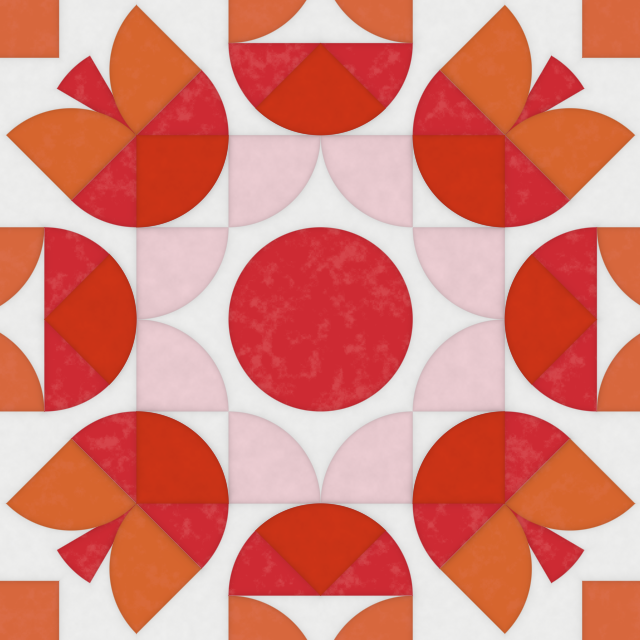
This pattern is drawn by a Shadertoy shader. Its source:

```glsl
// Letterpress tile: a red disc ringed by pink quarter discs, half discs and corner tulips.

const vec2  CENTER = vec2(0.501, 0.501);   // middle of the tile on the canvas
const float UNIT   = 0.1439;               // grid cell, as a share of the canvas
const vec3  PAPER  = vec3(0.925, 0.925, 0.922);
const vec3  RED    = vec3(0.805, 0.165, 0.200);
const vec3  DEEP   = vec3(0.790, 0.200, 0.090);
const vec3  ORANGE = vec3(0.840, 0.395, 0.180);
const vec3  CORAL  = vec3(0.845, 0.405, 0.240);
const vec3  PINK   = vec3(0.910, 0.790, 0.810);
const vec3  FLECK  = vec3(0.900, 0.520, 0.500);
const float FLECK_AMOUNT = 0.30;
const float RIM    = 0.11;                 // darkening along the pressed edge
const float SHADOW = 0.07;                 // soft shade on the paper outside
const float WEDGE_SLOPE = 0.262;           // half width of the tulip stamen
const float CORNER = 2.84;                 // inner side of the corner squares

float hash(vec2 p) {
    vec3 h = fract(vec3(p.xyx) * 0.1031);
    h += dot(h, h.yzx + 33.33);
    return fract((h.x + h.y) * h.z);
}

float noise(vec2 p) {
    vec2 i = floor(p), f = fract(p);
    f = f * f * (3.0 - 2.0 * f);
    return mix(mix(hash(i), hash(i + vec2(1, 0)), f.x),
               mix(hash(i + vec2(0, 1)), hash(i + vec2(1, 1)), f.x), f.y);
}

// Layered noise, from coarse mottling to fine grain
float mottle(vec2 p) {
    float sum = 0.0, weight = 0.5;
    for (int i = 0; i < 4; i++) {
        sum += weight * noise(p);
        p = p * 2.1 + 17.3;
        weight *= 0.62;
    }
    return sum / 1.12;
}

float disc(vec2 p, vec2 c) { return length(p - c) - 1.0; }

// Lay one ink over the colour below, with a pressed rim and a faint shade
void press(inout vec3 col, vec3 ink, float d, float aa) {
    col *= 1.0 - SHADOW * exp(-max(d, 0.0) * 28.0);
    ink *= 1.0 - RIM * exp(min(d, 0.0) * 38.0);
    col = mix(col, ink, smoothstep(aa, -aa, d));
}

void mainImage(out vec4 fragColor, in vec2 fragCoord) {
    float side = min(iResolution.x, iResolution.y);
    vec2 uv = (fragCoord - 0.5 * iResolution.xy) / side + 0.5;
    vec2 p = (uv - CENTER) / UNIT;
    float aa = 0.8 / (UNIT * side);

    // Fold the eightfold symmetry into one wedge, x >= y >= 0
    vec2 q = abs(p);
    q = vec2(max(q.x, q.y), min(q.x, q.y));

    // Paper and ink texture
    float grain = mottle(uv * 55.0);
    float fleck = FLECK_AMOUNT * smoothstep(0.46, 0.80, grain);
    vec3 red    = mix(RED, FLECK, fleck);
    vec3 deep   = DEEP * (0.97 + 0.06 * grain);
    vec3 orange = mix(ORANGE, FLECK, 0.5 * fleck);
    vec3 coral  = mix(CORAL, FLECK, 0.5 * fleck);
    vec3 pink   = PINK * (0.97 + 0.06 * grain);
    vec3 col = PAPER * (0.985 + 0.03 * mottle(uv * 90.0 + 40.0));

    // Pink quarter discs around the middle
    float quarter = max(disc(q, vec2(2, 1)), max(q.x - 2.0, q.y - 1.0));
    press(col, pink, quarter, aa);

    // Orange quarter discs along the canvas sides
    float outer = max(disc(q, vec2(4, 1)), max(3.0 - q.x, q.y - 1.0));
    press(col, coral, outer, aa);

    // Half discs with a deep wedge pointing outward
    float halfDisc = max(disc(q, vec2(3, 0)), q.x - 3.0);
    press(col, red, halfDisc, aa);
    press(col, deep, max(halfDisc, (q.x + q.y - 3.0) * 0.7071), aa);

    // Corner squares
    press(col, coral, CORNER - q.y, aa);

    // Tulips: t.x runs outward on the diagonal, t.y across it
    vec2 t = vec2(q.x + q.y - 4.0, q.x - q.y) * 0.7071;
    float stamen = max(length(t) - 1.0, t.y - t.x * WEDGE_SLOPE);
    press(col, red, stamen, aa);
    float petal = max(disc(t, vec2(0, 1)), max(-t.x, t.y - 1.0));
    press(col, orange, petal, aa);
    float cup = max(length(t) - 1.0, t.x);
    press(col, red, cup, aa);
    press(col, deep, max(cup, q.x - 2.0), aa);

    // Middle disc
    press(col, red, length(p) - 1.0, aa);

    fragColor = vec4(col, 1.0);
}
```
